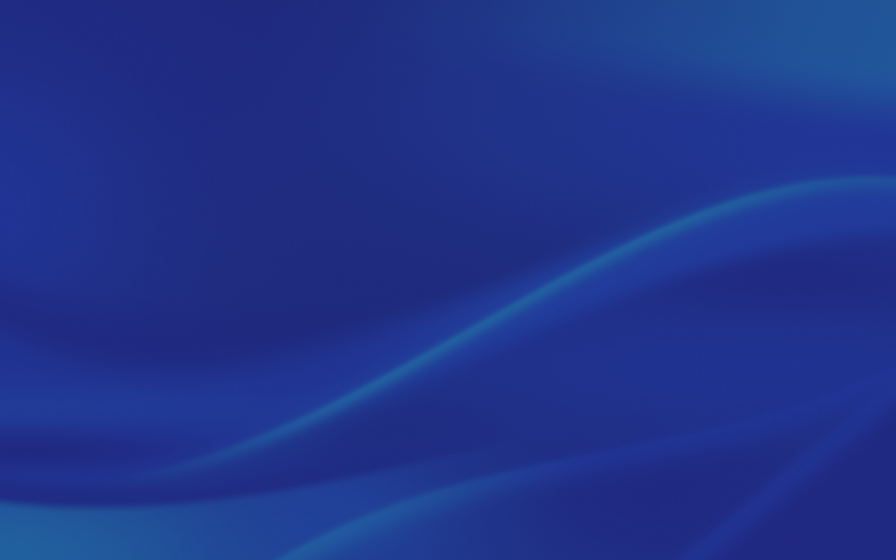
Give the GLSL for this background, as a WebGL 1 fragment shader.

```glsl
precision highp float;

uniform vec2 u_resolution;

const vec3 NAVY = vec3(0.12, 0.17, 0.49);
const vec3 INDIGO = vec3(0.125, 0.155, 0.50);
const vec3 ROYAL = vec3(0.13, 0.21, 0.60);
const vec3 AZURE = vec3(0.13, 0.26, 0.61);
const vec3 TEAL = vec3(0.13, 0.39, 0.63);

// Cubic through four heights at x = 0, 1/3, 2/3 and 1
float curve(float x, vec4 h) {
    float t = 3.0 * x;
    float a = t - 1.0;
    float b = t - 2.0;
    float c = t - 3.0;
    return -h.x * a * b * c / 6.0 + h.y * t * b * c / 2.0
         - h.z * t * a * c / 2.0 + h.w * t * a * b / 6.0;
}

// Soft elliptical spot
float glow(vec2 p, vec2 center, vec2 radius) {
    vec2 q = (p - center) / radius;
    return exp(-dot(q, q));
}

// Soft line with separate widths above and below
float ridge(float d, float above, float below) {
    float q = d / (d > 0.0 ? above : below);
    return exp(-q * q);
}

float hash(vec2 p) {
    return fract(sin(dot(p, vec2(127.1, 311.7))) * 43758.5);
}

// Backdrop above the wave
vec3 upperSky(vec2 p) {
    vec3 col = mix(NAVY, INDIGO, 0.6 * glow(p, vec2(0.15, 0.95), vec2(0.25, 0.3)));
    col = mix(col, ROYAL, 0.85 * glow(p, vec2(-0.03, 0.62), vec2(0.2, 0.3)));
    col = mix(col, ROYAL, 0.9 * glow(p, vec2(1.0, 0.74), vec2(0.4, 0.17)));
    col = mix(col, AZURE, 0.3 * glow(p, vec2(0.65, 0.85), vec2(0.25, 0.2)));
    float sheetEdge = 0.85 - 0.09 * smoothstep(0.5, 1.05, p.x);
    float sheet = smoothstep(-0.02, 0.12, p.y - sheetEdge);
    return mix(col, TEAL, 0.75 * sheet * smoothstep(0.35, 1.05, p.x));
}

// Broad ribbon between the wave crest and the bright thread
vec3 ribbon(vec2 p) {
    vec3 col = mix(NAVY, ROYAL, 0.75);
    col = mix(col, AZURE, 0.5 * glow(p, vec2(0.02, 0.27), vec2(0.35, 0.045)));
    col = mix(col, AZURE, 0.35 * glow(p, vec2(0.55, 0.5), vec2(0.25, 0.12)));
    return mix(col, INDIGO, 0.85 * glow(p, vec2(0.02, 0.195), vec2(0.2, 0.035)));
}

// Shaded fold below the bright thread
vec3 fold(vec2 p, float bandEdge) {
    vec3 col = mix(NAVY, ROYAL, 0.45);
    col = mix(col, NAVY, 0.7 * glow(p, vec2(0.42, 0.24), vec2(0.16, 0.07)));
    col = mix(col, INDIGO, 0.75 * glow(p, vec2(0.89, 0.5), vec2(0.17, 0.06)));
    col = mix(col, ROYAL, 0.5 * glow(p, vec2(0.85, 0.34), vec2(0.25, 0.08)));
    float band = smoothstep(-0.035, 0.02, p.y - bandEdge);
    return mix(col, mix(ROYAL, AZURE, 0.35), band * smoothstep(0.25, 0.6, p.x));
}

// Ground under the fold, from a lit corner to deep indigo
vec3 ground(vec2 p) {
    vec3 col = mix(NAVY, ROYAL, 0.35);
    col = mix(col, TEAL, 0.95 * glow(p, vec2(-0.02, 0.0), vec2(0.36, 0.2)));
    col = mix(col, AZURE, 0.8 * glow(p, vec2(0.38, 0.07), vec2(0.15, 0.13)));
    return mix(col, INDIGO, 0.75 * glow(p, vec2(0.73, 0.12), vec2(0.17, 0.13)));
}

void main() {
    vec2 p = gl_FragCoord.xy / u_resolution;

    // Signed heights over each contour
    float crest = p.y - curve(p.x, vec4(0.44, 0.396, 0.569, 0.688));
    float thread = p.y - curve(p.x, vec4(0.15, 0.246, 0.533, 0.677));
    float hem = p.y - curve(p.x, vec4(0.11, 0.135, 0.256, 0.34));
    float streak = p.y - curve(p.x, vec4(-0.506, 0.015, 0.185, 0.338));
    float ray = p.y - 1.345 * (p.x - 0.768);
    float bandEdge = curve(p.x, vec4(0.15, 0.246, 0.4625, 0.594));

    // Layers from top to bottom
    vec3 col = upperSky(p);
    float leftSide = 1.0 - smoothstep(0.1, 0.6, p.x);
    col = mix(col, INDIGO, 0.7 * leftSide * ridge(crest, 0.07, 0.06));
    float crestWidth = mix(0.045, 0.09, leftSide);
    col = mix(col, ribbon(p), 1.0 - smoothstep(-crestWidth, 0.015, crest));
    col = mix(col, fold(p, bandEdge), 1.0 - smoothstep(-0.02, 0.008, thread));
    float hemShade = ridge(hem, 0.035, 0.01) * (1.0 - smoothstep(0.3, 0.65, p.x));
    col = mix(col, INDIGO, 0.5 * hemShade);
    float below = 1.0 - smoothstep(-0.018, 0.006, hem);
    col = mix(col, ground(p), below * (1.0 - smoothstep(0.5, 0.8, p.x) * step(0.0, streak)));

    // Lower right wedge and its faint ray
    float underStreak = 1.0 - smoothstep(-0.03, 0.01, streak);
    float wedge = underStreak * (1.0 - smoothstep(-0.06, 0.01, ray));
    col = mix(col, INDIGO, 0.8 * wedge);
    col = mix(col, ROYAL, 0.6 * underStreak * ridge(ray, 0.02, 0.045));

    // Lower streak, cooling from teal to blue
    vec3 streakColor = mix(TEAL, ROYAL, smoothstep(0.36, 0.7, p.x));
    col = mix(col, streakColor, 0.7 * ridge(streak, 0.01, 0.035));

    // Bright thread with a wide halo and a narrow core
    float lit = smoothstep(0.08, 0.45, p.x) * (1.0 - 0.4 * smoothstep(0.75, 1.0, p.x));
    col = mix(col, AZURE, 0.6 * lit * ridge(thread, 0.035, 0.045));
    col = mix(col, TEAL, 0.85 * lit * ridge(thread, 0.009, 0.018));

    // Fine dither against banding
    col += (hash(floor(p * vec2(512.0, 320.0))) - 0.5) / 255.0;
    gl_FragColor = vec4(col, 1.0);
}
```
